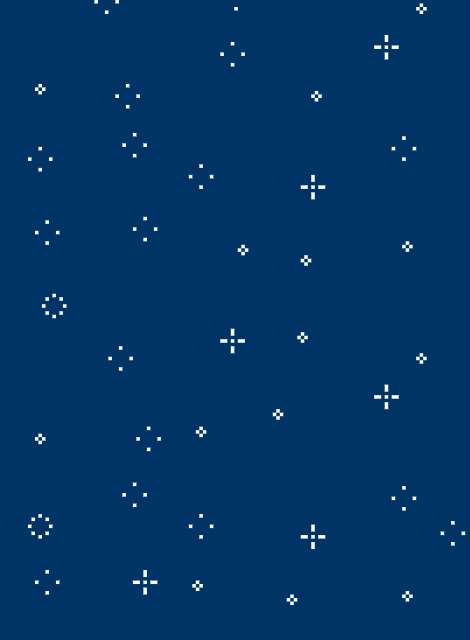
Reproduce this pattern procedurally as a Shadertoy shader.

```glsl
// Sparse pixel-art stars scattered over a deep blue night sky.
// Each grid cell holds one hashed star built from square dots; about half of
// the cells repeat every four rows, the others differ. The unit is one dot.

float hash(vec2 p) {
    return fract(sin(dot(p, vec2(127.1, 311.7))) * 43758.5453);
}

// Signed distance to an axis-aligned box
float box(vec2 p, vec2 center, vec2 halfSize) {
    vec2 d = abs(p - center) - halfSize;
    return max(d.x, d.y);
}

float squareDot(vec2 p, vec2 center) {
    return box(p, center, vec2(0.5));
}

// Distance to one of five star shapes, with eightfold symmetry
float star(vec2 p, float kind) {
    p = abs(p);
    if (p.y > p.x) p = p.yx;

    // Small diamond of four touching dots
    if (kind < 0.44) return squareDot(p, vec2(1.0, 0.0));

    // Four dots set wide apart
    float outer = squareDot(p, vec2(3.0, 0.0));
    if (kind < 0.76) return outer;

    // Cross with a detached center
    float center = squareDot(p, vec2(0.0));
    if (kind < 0.91) return min(center, box(p, vec2(2.5, 0.0), vec2(1.0, 0.5)));

    // Ring of eight dots
    if (kind < 0.98) return min(outer, squareDot(p, vec2(2.0)));

    // Lone dot
    return center;
}

void mainImage(out vec4 fragColor, in vec2 fragCoord) {
    float dotsPerPixel = 183.0 / iResolution.y;
    vec2 p = fragCoord * dotsPerPixel;

    // Cells of 25 dots; shared cells take their seed from the four-row period
    vec2 cell = floor(p / 25.0);
    vec2 local = p - cell * 25.0;
    vec2 seed = vec2(cell.x, mod(cell.y, 4.0));
    if (hash(seed + 31.0) > 0.55) seed = cell + vec2(0.0, 17.0);

    // Scatter the star inside its cell, snapped to whole dots
    vec2 jitter = vec2(hash(seed + 3.7), hash(seed + 9.2));
    vec2 center = floor(4.0 + 17.0 * jitter) + 0.5;
    float d = star(local - center, hash(seed + 5.3));
    float coverage = clamp(0.5 - d / dotsPerPixel, 0.0, 1.0);

    // Night sky with a thin dull strip along the right edge
    float edge = smoothstep(0.994, 0.997, fragCoord.x / iResolution.x);
    vec3 color = mix(vec3(0.0, 0.2, 0.4), vec3(0.03, 0.19, 0.33), edge);
    color = mix(color, vec3(1.0, 1.0, 0.98), coverage);
    fragColor = vec4(color, 1.0);
}
```
